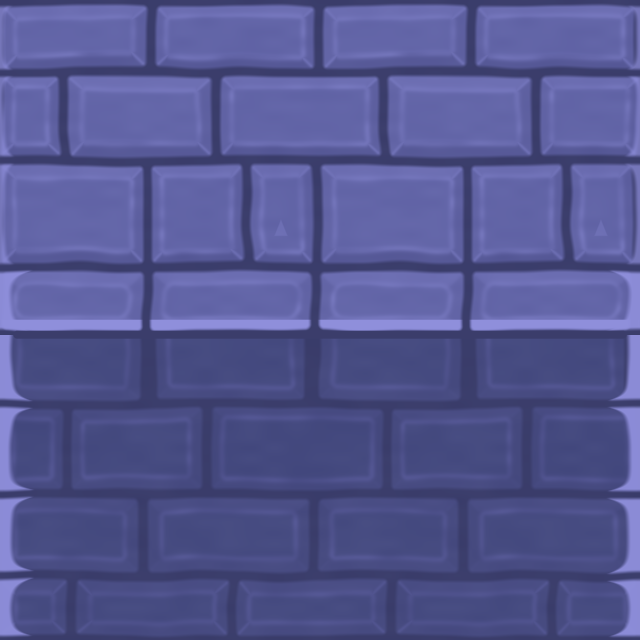
A Shadertoy shader for this texture:

```glsl
// Painted violet brick wall: lit courses above a bright ledge, shaded courses below.
#define TILES 2.0
#define GAP 0.0065
#define BEVEL 0.021
#define SOFT 0.003
#define WOBBLE 0.006
#define GRAIN 0.018
#define MORTAR vec3(0.23, 0.24, 0.42)
#define DARK_FACE vec3(0.27, 0.29, 0.50)
#define DARK_RIM vec3(0.32, 0.33, 0.57)
#define LIGHT_FACE vec3(0.385, 0.395, 0.655)
#define HIGHLIGHT vec3(0.56, 0.56, 0.86)

const int LEDGE_ROW = 3;

// Course boundaries, measured downwards from the top
const float rowEdge[9] = float[9](0.001, 0.112, 0.251, 0.417, 0.523, 0.631, 0.772, 0.900, 1.0);

// Joint positions of each course within one horizontal tile
const vec3 joints[8] = vec3[8](
    vec3(0.474, 0.992, 0.992), vec3(0.201, 0.674, 0.674),
    vec3(0.461, 0.773, 0.992), vec3(0.461, 0.984, 0.984),
    vec3(0.466, 0.977, 0.977), vec3(0.208, 0.648, 0.648),
    vec3(0.448, 0.982, 0.982), vec3(0.224, 0.727, 0.727));

float hash(vec2 p) {
    return fract(sin(dot(p, vec2(127.1, 311.7))) * 43758.5453);
}

// Value noise that wraps horizontally after "period" cells
float noise(vec2 p, float period) {
    vec2 i = floor(p), f = fract(p);
    f = f * f * (3.0 - 2.0 * f);
    float x0 = mod(i.x, period), x1 = mod(i.x + 1.0, period);
    return mix(mix(hash(vec2(x0, i.y)), hash(vec2(x1, i.y)), f.x),
               mix(hash(vec2(x0, i.y + 1.0)), hash(vec2(x1, i.y + 1.0)), f.x), f.y);
}

// Depth inside a rounded box, from the distances to its nearest sides
float roundedDepth(vec2 m, float r) {
    vec2 k = r - m;
    return r - length(max(k, 0.0)) - min(max(k.x, k.y), 0.0);
}

float ridge(float x, float width) {
    return exp(-x * x / (width * width));
}

void mainImage(out vec4 fragColor, in vec2 fragCoord) {
    vec2 p = fragCoord / iResolution.xy;
    p.y = 1.0 - p.y;
    float soft = max(SOFT, 1.0 / iResolution.y);
    float u = fract(p.x * TILES), tile = floor(p.x * TILES);

    // Hand-drawn irregularity and brush strokes
    vec2 wobble = WOBBLE * (vec2(noise(vec2(u * 10.0, p.y * 20.0), 10.0),
                                 noise(vec2(u * 8.0, p.y * 20.0 + 40.0), 8.0)) - 0.5);
    float stroke = noise(vec2(u * 14.0, p.y * 60.0 + 90.0), 14.0);

    // Find the course and the joints on either side
    int row = 0;
    for (int i = 1; i < 8; i++) if (p.y >= rowEdge[i]) row = i;
    vec3 j = joints[row] - step(vec3(u), joints[row]);
    float left = max(j.x, max(j.y, j.z));
    float right = min(j.x, min(j.y, j.z)) + 1.0;
    float id = hash(vec2(floor(fract(left) * 50.0 + 0.5), float(row)));
    left = max((tile + left) / TILES, -0.004);
    right = min((tile + right) / TILES, 1.004);
    bool lit = row <= LEDGE_ROW;

    // Distances to the left, right, top and bottom sides
    vec4 d = vec4(p.x - left, right - p.x, p.y - rowEdge[row], rowEdge[row + 1] - p.y) - GAP;
    float ledgeDepth = d.w;
    d += wobble.xxyy * vec4(1.0, -1.0, 1.0, -1.0);
    if (row == LEDGE_ROW + 1) d += vec4(-0.005, -0.005, 0.05, 0.0);
    vec2 m = min(d.xz, d.yw);
    float brick = smoothstep(-soft, soft * 1.5, roundedDepth(m, 0.008));
    float inset = roundedDepth(m - BEVEL * (0.8 + 0.35 * id), row == LEDGE_ROW ? 0.016 : 0.006);
    float face = smoothstep(-soft, soft, inset);

    // Bevel shade blends between the four sides
    vec4 w = exp(-450.0 * max(d, -0.01));
    vec4 tones = lit ? vec4(0.45, 0.32, 0.72, 0.12) : vec4(0.2, 0.2, 0.4, 0.3);
    if (row == LEDGE_ROW) tones = vec4(0.45, 0.45, 0.72, 0.7);
    float tone = dot(w, tones) / dot(w, vec4(1.0));
    vec3 glow = lit ? mix(LIGHT_FACE, HIGHLIGHT, 0.42) : mix(DARK_RIM, LIGHT_FACE, 0.15);
    vec3 bevel = lit ? mix(DARK_RIM, glow, tone)
                     : mix(mix(MORTAR, DARK_FACE, 0.7), DARK_RIM, tone);
    vec3 stone = mix(bevel, lit ? LIGHT_FACE : DARK_FACE, face);

    // Painted rim around the face and creases at the corners
    float rim = ridge(inset + 0.002, 0.005) * (0.35 + 0.55 * stroke);
    float crease = ridge(m.x - m.y, 0.004) * (1.0 - face) * (row < LEDGE_ROW || row == 7 ? 0.65 : 0.1);
    stone = mix(stone, glow, max(rim, crease));
    stone += (id - 0.5) * 0.012 + GRAIN * (stroke - 0.5);

    // Small chip in the narrow stone
    vec2 chip = vec2(abs(u - 0.878) / TILES, p.y - 0.342);
    float inChip = min(chip.y * 0.4 - chip.x, 0.027 - chip.y);
    stone = mix(stone, glow, 0.6 * smoothstep(-0.001, 0.002, inChip));
    vec3 color = mix(MORTAR + 0.012 * (stroke - 0.5), stone, brick);

    // Bright ledge and the dark line under it
    if (row == LEDGE_ROW) color = mix(color, HIGHLIGHT, brick * (1.0 - smoothstep(0.016, 0.018, ledgeDepth)));

    // Light bleeding in along both outer sides
    float side = min(p.x, 1.0 - p.x);
    float reach = (row < LEDGE_ROW ? 0.008 : 0.019) + wobble.x
                + (row < LEDGE_ROW ? 0.012 : 0.03) * exp(-130.0 * max(m.y, 0.0));
    float bleed = (1.0 - smoothstep(reach - 0.006, reach + 0.004, side)) * smoothstep(-0.004, 0.004, m.y);
    color = mix(color, HIGHLIGHT, bleed * (row < LEDGE_ROW ? 0.7 : 0.95));
    float groove = length(vec2(max(abs(p.x - 0.5) - 0.473, 0.0), p.y - rowEdge[LEDGE_ROW + 1])) - 0.006;
    color = mix(MORTAR, color, smoothstep(-0.001, 0.0015, groove));

    fragColor = vec4(color, 1.0);
}
```
